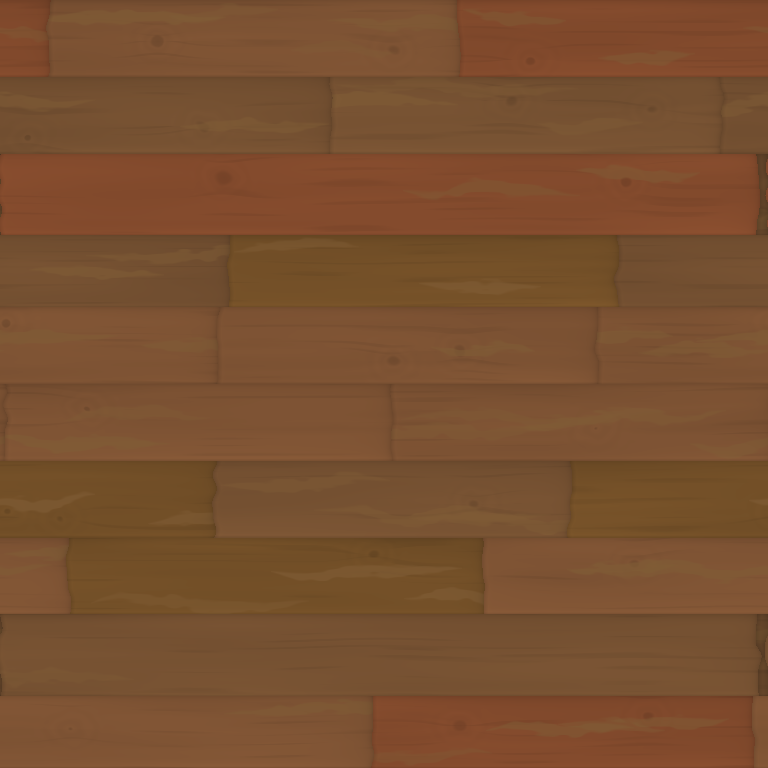
This texture is drawn by a Shadertoy shader. Its source:

```glsl
// Ten rows of painted wooden planks, two planks per row with wavy butt joints.
// Each plank has its own stain, grain, knots and pale worn slivers, all built
// from value noise in plank coordinates so that the floor tiles.

float hash(vec2 p) {
    return fract(sin(dot(p, vec2(127.1, 311.7))) * 43758.5453);
}

float noise(vec2 p) {
    vec2 i = floor(p), f = fract(p);
    f = f * f * (3.0 - 2.0 * f);
    return mix(mix(hash(i), hash(i + vec2(1, 0)), f.x),
               mix(hash(i + vec2(0, 1)), hash(i + vec2(1, 1)), f.x), f.y);
}

// Per row, from the top: start and end of the first plank, stain of each plank
const vec4 plankRows[10] = vec4[10](
    vec4(0.063, 0.597, 1, 3), vec4(0.432, 0.940, 0, 0),
    vec4(0.000, 0.988, 3, 0), vec4(0.297, 0.803, 2, 0),
    vec4(0.284, 0.777, 1, 1), vec4(0.007, 0.512, 1, 1),
    vec4(0.280, 0.742, 0, 2), vec4(0.089, 0.628, 2, 1),
    vec4(0.000, 0.988, 0, 0), vec4(0.487, 0.980, 1, 1));

vec3 stain(float kind) {
    if (kind < 0.5) return vec3(0.458, 0.316, 0.194);  // brown
    if (kind < 1.5) return vec3(0.497, 0.328, 0.204);  // rosy brown
    if (kind < 2.5) return vec3(0.452, 0.312, 0.155);  // ochre
    return vec3(0.518, 0.294, 0.176);                  // red
}

// Coverage of a ragged, tapering sliver of worn wood
float sliver(vec2 p, vec2 center, float halfLength, float seed, float px) {
    vec2 q = p - center;
    float along = q.x / halfLength;
    float bend = 0.016 * (noise(vec2(p.x * 16.0, seed)) - 0.5)
               + 0.12 * (hash(vec2(seed, 4.0)) - 0.5) * q.x;
    float ragged = 0.35 + 1.1 * noise(vec2(p.x * 60.0, seed + p.y * 200.0));
    float thickness = 0.0085 * (1.0 - along * along) * ragged;
    float d = abs(q.y - bend) - thickness;
    return (1.0 - smoothstep(-1.5 * px, 1.5 * px, d)) * step(abs(along), 1.0);
}

void mainImage(out vec4 fragColor, in vec2 fragCoord) {
    vec2 uv = fragCoord / iResolution.xy;
    float px = 1.0 / iResolution.y;

    // Rows counted from the top, a few seams slightly lowered
    float t = (1.0 - uv.y) * 10.0;
    t -= 0.065 * max(0.0, 1.0 - abs(mod(t, 6.0) - 3.06));
    float row = clamp(floor(t), 0.0, 9.0);
    float v = 1.0 - (t - row);
    vec4 plan = plankRows[int(row)];
    if (row > 8.5) plan.z = 3.0;

    // Wavy joints split the row into two wrapping planks
    float startX = plan.x + 0.008 * (noise(vec2(uv.y * 55.0, row)) - 0.5);
    float endX = plan.y + 0.008 * (noise(vec2(uv.y * 55.0, row + 30.0)) - 0.5);
    float s = fract(uv.x - startX);
    float split = fract(endX - startX);
    bool first = s < split;
    float u = first ? s : s - split;
    float len = first ? split : 1.0 - split;
    float id = row * 2.0 + (first ? 0.0 : 1.0);
    vec2 p = vec2(u, v * 0.1);
    vec3 col = stain(first ? plan.z : plan.w);

    // Broad painterly shading and a slow gradient across the plank
    float broad = noise(vec2(u * 4.0 + id * 7.3, v * 2.0 + id));
    col *= 0.965 + 0.07 * broad + 0.02 * (hash(vec2(id, 2.0)) - 0.5);
    col *= 1.0 + 0.07 * (0.5 - v) * (hash(vec2(id, 8.0)) - 0.2);

    // Knots: a soft dark core with faint growth rings that bend the grain
    float grainBend = 0.006 * noise(vec2(u * 6.0, id));
    for (float i = 0.0; i < 2.0; i++) {
        vec2 seed = vec2(id, i + 11.0);
        vec2 center = vec2(len * (0.15 + 0.35 * i + 0.35 * hash(seed)),
                           0.02 + 0.06 * hash(seed + 3.7));
        vec2 q = (p - center) * vec2(0.8, 1.0);
        float d = length(q) + 0.006 * (noise(p * 70.0 + id) - 0.5);
        float size = 0.003 + 0.005 * hash(seed + 9.1);
        float present = step(0.5, hash(seed + 5.3));
        col *= 1.0 - 0.10 * present * (1.0 - smoothstep(size * 0.5, size * 1.3, d));
        col *= 1.0 + 0.011 * present * sin(d * 420.0) * (1.0 - smoothstep(0.01, 0.045, d));
        grainBend += 0.008 * present * sign(q.y) * exp(-dot(q, q) * 900.0);
    }

    // Soft grain bands and thin dark streaks
    float gy = p.y + grainBend;
    col *= 0.985 + 0.03 * noise(vec2(u * 5.0 + id * 3.1, gy * 110.0));
    float streak = noise(vec2(u * 7.0 + id * 5.7, gy * 240.0 + id));
    col *= 1.0 - 0.05 * smoothstep(0.70, 0.95, streak);

    // Pale worn slivers, spread along the plank
    for (float i = 0.0; i < 4.0; i++) {
        vec2 seed = vec2(id + 40.0, i);
        vec2 center = vec2(len * (i + hash(seed)) / 4.0, 0.012 + 0.076 * hash(seed + 1.3));
        float halfLength = 0.06 + 0.10 * hash(seed + 2.9);
        float cover = sliver(p, center, halfLength, id * 5.0 + i, px);
        cover *= step(0.35, hash(seed + 6.1));
        col = mix(col, vec3(0.500, 0.362, 0.210), cover * (0.35 + 0.3 * hash(seed + 7.7)));
    }

    // Seams: shadow under the upper edge, lit lower edge, soft joints
    float endGap = min(u, len - u);
    col *= 1.0 - 0.10 * exp(-(0.1 - p.y) / 0.005);
    col *= 1.0 + 0.03 * exp(-abs(p.y - 0.004) / 0.003);
    col *= 1.0 - 0.08 * (1.0 - smoothstep(0.0, 0.0018 + px, p.y));
    col *= 1.0 - 0.10 * exp(-endGap / 0.0035);
    col *= 1.0 - 0.04 * exp(-(len - u) / 0.018);
    col *= 1.0 + 0.03 * exp(-abs(u - 0.006) / 0.003);
    // The narrow offcut between two joints lies in shadow
    col *= 1.0 - 0.15 * step(len, 0.03);

    fragColor = vec4(col, 1.0);
}
```
